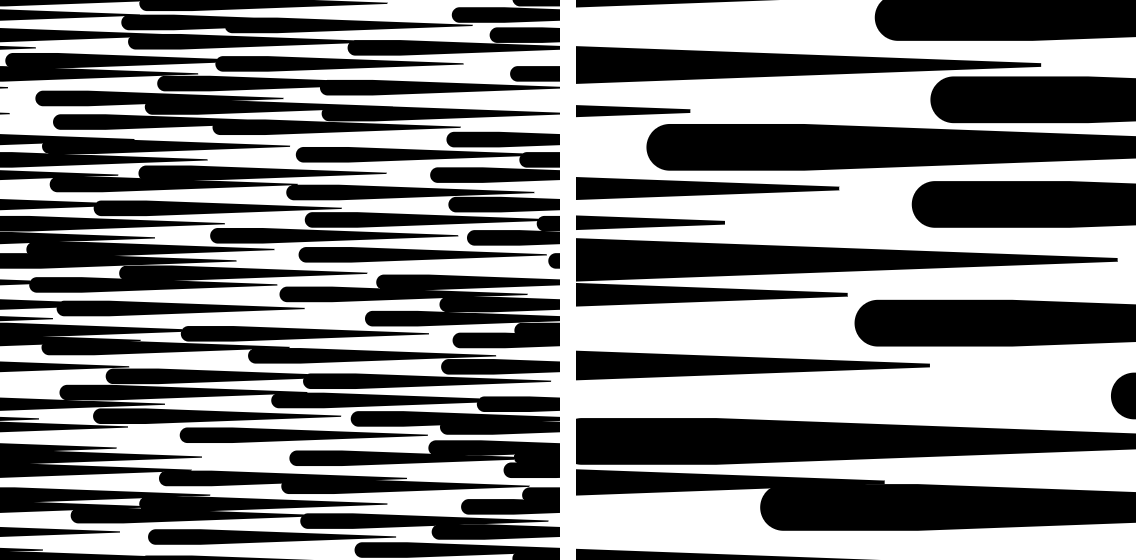
Left, the full canvas; right, a detail of the centre.
Write a Shadertoy shader that draws this pattern.

```glsl
// Black horizontal comet streaks, round heads left and tapering tails right, on white; tiles.
#define STREAKS 71.0       // one streak per row, whole number so rows wrap
#define STRIDE 44.0        // head shift per row in 1/STREAKS, coprime to STREAKS
#define HEAD_RADIUS 0.0139
#define TIP_RADIUS 0.0011
#define BODY_LENGTH 0.08   // untapered part behind the head
#define TAIL_LENGTH 0.429  // head centre to tip
#define JITTER_X 0.28
#define JITTER_Y 0.95      // in rows
#define INK vec3(0.0)
#define PAPER vec3(1.0)

float hash(vec2 p) {
    return fract(sin(dot(p, vec2(127.1, 311.7))) * 43758.5453);
}

// Approximate signed distance to a streak whose head centre is the origin
float streakDistance(vec2 p) {
    float taper = clamp((p.x - BODY_LENGTH) / (TAIL_LENGTH - BODY_LENGTH), 0.0, 1.0);
    float radius = mix(HEAD_RADIUS, TIP_RADIUS, taper);
    float side = length(vec2(min(p.x, 0.0), p.y)) - radius;
    return max(side, p.x - TAIL_LENGTH);
}

// Nearest streak among the neighbouring rows, wrapped in both directions
float patternDistance(vec2 uv) {
    float baseRow = floor(uv.y * STREAKS);
    float nearest = 1.0;
    for (int k = -2; k <= 2; k++) {
        float row = baseRow + float(k);
        float id = mod(row, STREAKS);
        vec2 jitter = vec2(hash(vec2(id, 1.0)), hash(vec2(id, 2.0))) - 0.5;
        float headX = id * STRIDE / STREAKS + jitter.x * JITTER_X;
        float headY = (row + 0.5 + jitter.y * JITTER_Y) / STREAKS;
        // The wrap point lies in the empty gap ahead of the head
        float x = fract(uv.x - headX + 0.25) - 0.25;
        nearest = min(nearest, streakDistance(vec2(x, uv.y - headY)));
    }
    return nearest;
}

void mainImage(out vec4 fragColor, in vec2 fragCoord) {
    vec2 uv = fragCoord / iResolution.xy;
    float pixel = 1.0 / min(iResolution.x, iResolution.y);

    // Edge smoothed over one pixel
    float coverage = clamp(0.5 - patternDistance(uv) / pixel, 0.0, 1.0);
    fragColor = vec4(mix(PAPER, INK, coverage), 1.0);
}
```
